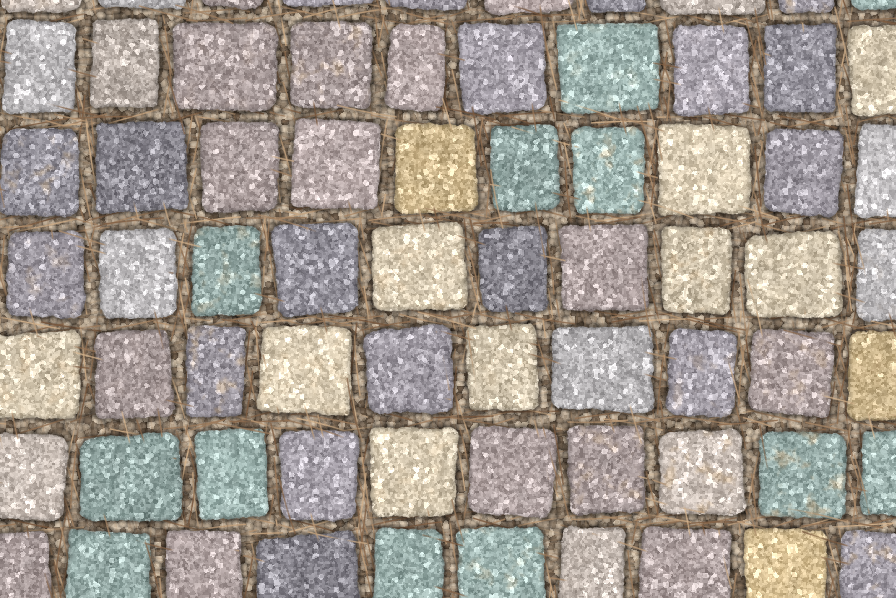
Give the GLSL for this texture, as a WebGL 2 fragment shader.

```glsl
#version 300 es
precision highp float;
uniform vec2 u_resolution;
out vec4 fragColor;

const vec2 PITCH = vec2(0.160, 0.1696);    // stone spacing, canvas height = 1
const vec2 ORIGIN = vec2(-0.026, -0.046);
const float QUARTER_TURN = 1.5708;

struct Stone { float dist; float upright; vec2 id; };

vec2 hash2(vec2 p) {
  vec3 q = fract(p.xyx * vec3(0.1031, 0.1030, 0.0973));
  q += dot(q, q.yzx + 33.33);
  return fract((q.xx + q.yz) * q.zy);
}

mat2 rotation(float a) { return mat2(cos(a), sin(a), -sin(a), cos(a)); }

// x: distance to nearest seed, y: random tone of that seed
vec2 cellular(vec2 p) {
  vec2 base = floor(p), best = vec2(9.0, 0.0);
  for (int j = -1; j <= 1; j++)
    for (int i = -1; i <= 1; i++) {
      vec2 cell = base + vec2(i, j), r = hash2(cell);
      float d = length(cell + 0.15 + 0.7 * r - p);
      if (d < best.x) best = vec2(d, hash2(cell + 51.7).x);
    }
  return best;
}

// Layered sines, about -1 to 1
float waves(vec2 p, float seed) {
  float sum = 0.0, amp = 0.55;
  for (int i = 0; i < 4; i++) {
    p = rotation(1.1) * p * 1.7 + seed;
    sum += amp * sin(p.x + 1.3 * sin(p.y)) * cos(0.8 * p.y);
    amp *= 0.65;
  }
  return sum;
}

// Uneven boundary between neighbouring stones of a row
float boundary(float i, float row) { return i + 0.30 * (hash2(vec2(i, row) + 7.3).x - 0.5); }

Stone paving(vec2 p) {
  p -= ORIGIN;
  p.y += 0.005 * sin(p.x * 4.0 + 3.0 * p.y);
  float row = floor(p.y / PITCH.y);
  float x = p.x / PITCH.x + 0.3 * (hash2(vec2(row, 4.0)).x - 0.5);
  float col = floor(x);
  if (x < boundary(col, row)) col--;
  else if (x > boundary(col + 1.0, row)) col++;
  float left = boundary(col, row), right = boundary(col + 1.0, row);
  vec2 id = vec2(col, row), r = hash2(id + 13.0), s = hash2(id + 29.0);

  // Rounded box, skewed and tapered, with a chipped outline
  vec2 halfSize = vec2(0.5 * (right - left) * PITCH.x - 0.0105 - 0.004 * r.x, 0.0705 + 0.005 * r.y);
  vec2 q = vec2((x - 0.5 * (left + right)) * PITCH.x, p.y - (row + 0.5) * PITCH.y);
  q.y += 0.008 * (s.x - 0.5);
  q = rotation(0.12 * (s.y - 0.5)) * q;
  q.x *= 1.0 + 1.4 * (r.x - 0.5) * q.y;
  q.y *= 1.0 + 1.2 * (r.y - 0.5) * q.x;
  float radius = 0.010 + 0.012 * s.x;
  vec2 e = abs(q) - halfSize;
  float d = length(max(e + radius, 0.0)) + min(max(e.x + radius, e.y + radius), 0.0) - radius;
  d += 0.0028 * waves(p * 42.0, r.x * 9.0) + 0.0012 * waves(p * 170.0, s.y);
  return Stone(d, smoothstep(-0.012, 0.012, e.x - e.y), id);
}

vec3 stoneColor(vec2 p, Stone stone, float px) {
  const vec3 tints[8] = vec3[8](
    vec3(0.60, 0.58, 0.61), vec3(0.51, 0.50, 0.53), vec3(0.64, 0.59, 0.585),
    vec3(0.69, 0.68, 0.685), vec3(0.70, 0.66, 0.63), vec3(0.56, 0.635, 0.62),
    vec3(0.81, 0.76, 0.67), vec3(0.75, 0.67, 0.52));
  vec2 r = hash2(stone.id + 3.7), s = hash2(stone.id + 91.0);
  vec3 color = tints[int(7.99 * pow(r.x, 1.25))] * (0.98 + 0.14 * r.y);
  float mottle = waves(p * 38.0, s.x * 20.0);
  color *= 1.0 + 0.07 * mottle;
  color = mix(color, vec3(0.73, 0.63, 0.50), 0.55 * smoothstep(0.1, 0.9, mottle) * smoothstep(0.55, 1.0, s.y));
  // Granite grain: coarse flecks and fine crystals
  float coarse = cellular(p * 120.0).y, fine = cellular(p * 230.0 + 40.0).y;
  color += 0.15 * (coarse - 0.5) + 0.20 * (fine - 0.5);
  color += 0.13 * smoothstep(0.82, 0.95, coarse);
  // Worn, rounded edge lit from above
  float edge = smoothstep(-0.012, 0.0, stone.dist);
  return color * (1.03 - 0.20 * edge * edge);
}

vec3 gravelColor(vec2 p) {
  vec2 pebble = cellular(p * 85.0);
  vec3 color = mix(vec3(0.38, 0.32, 0.26), vec3(0.75, 0.69, 0.61), pebble.y);
  color *= 1.12 - 0.75 * pebble.x * pebble.x;
  return color + 0.14 * (cellular(p * 210.0).y - 0.5);
}

// x: coverage of thin bent needles, y: random tone
vec2 needles(vec2 p, float angle, float seed, float amount, float px) {
  const vec2 size = vec2(0.11, 0.016);
  vec2 q = rotation(angle) * p / size, result = vec2(0.0);
  for (int j = -1; j <= 1; j++) {
    float lane = floor(q.y) + float(j);
    float x = q.x + hash2(vec2(lane, seed)).x;
    vec2 r = hash2(vec2(floor(x), lane) + seed * 17.3);
    vec2 s = hash2(vec2(floor(x), lane) - seed * 5.9);
    float t = fract(x) - 0.5;
    float y = (q.y - lane - 0.5) * size.y;
    float d = abs(y - 0.009 * (r.x - 0.5) - 0.016 * (r.y - 0.5) * t - 0.02 * (s.x - 0.5) * t * t) - 0.0012;
    d = max(d, (abs(t) - 0.46) * size.x);
    float cover = (1.0 - smoothstep(-px, px, d)) * step(s.y, amount);
    if (cover > result.x) result = vec2(cover, r.x);
  }
  return result;
}

vec3 addNeedles(vec3 color, vec2 needle, float mask) {
  vec3 tint = mix(vec3(0.46, 0.33, 0.23), vec3(0.84, 0.71, 0.56), needle.y);
  return mix(color, tint, needle.x * mask);
}

void main() {
  vec2 p = gl_FragCoord.xy / u_resolution.y;
  float px = 0.8 / u_resolution.y;
  Stone stone = paving(p);

  // Joints: gravel with needles lying along them
  vec3 color = gravelColor(p);
  for (int i = 0; i < 6; i++) {
    float k = float(i), across = mod(k, 2.0);
    float angle = across * QUARTER_TURN + 0.7 * (hash2(vec2(k, 8.0)).x - 0.5);
    float mask = mix(1.0 - stone.upright, stone.upright, across);
    color = addNeedles(color, needles(p, angle, k + 1.0, 0.42, px), 0.25 + 0.65 * mask);
  }
  color *= mix(0.62, 1.0, smoothstep(0.0, 0.009, stone.dist));

  color = mix(color, stoneColor(p, stone, px), 1.0 - smoothstep(-px, px, stone.dist));

  // Stray needles resting over the stone rims
  for (int i = 0; i < 2; i++) {
    float k = float(i);
    vec2 stray = needles(p, 0.25 + 1.1 * k, 20.0 + k, 0.10, px);
    color = addNeedles(color, stray, 0.8 * smoothstep(-0.016, -0.004, stone.dist));
  }
  fragColor = vec4(clamp(color, 0.0, 1.0), 1.0);
}
```
